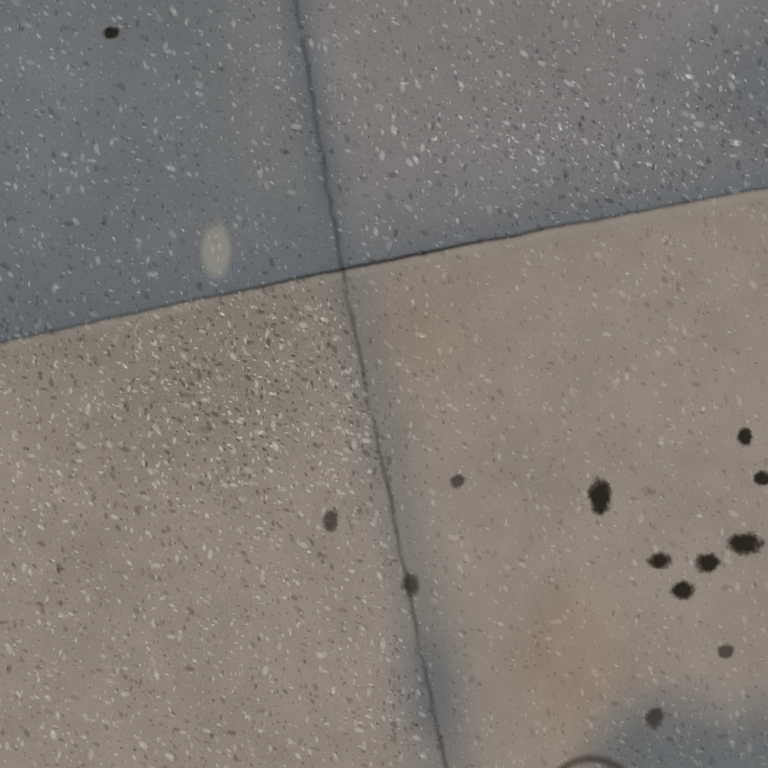
Write a WebGL 2 fragment shader that draws this texture.

```glsl
#version 300 es
precision highp float;
uniform vec2 u_resolution;
out vec4 outColor;

const vec3 SLATE = vec3(0.425, 0.432, 0.437);
const vec3 GREY = vec3(0.483, 0.472, 0.468);
const vec3 SHADE = vec3(0.365, 0.383, 0.400);
const vec3 SAND = vec3(0.548, 0.515, 0.482);
const vec3 DULL_SAND = vec3(0.470, 0.445, 0.415);
const vec3 RUST = vec3(0.565, 0.485, 0.415);
const vec3 JOINT_GREY = vec3(0.445, 0.437, 0.425);
const vec3 PALE = vec3(0.565, 0.555, 0.520);
const vec3 STAIN = vec3(0.13, 0.115, 0.095);
const float COARSE_CELLS = 74.0;
const float MEDIUM_CELLS = 112.0;
const float FINE_CELLS = 190.0;
const float GRAIN_TILT = -0.95;

vec2 hash2(vec2 p) {
  vec3 q = fract(p.xyx * vec3(0.1031, 0.1030, 0.0973));
  q += dot(q, q.yzx + 33.33);
  return fract((q.xx + q.yz) * q.zy);
}

mat2 rotation(float a) {
  return mat2(cos(a), sin(a), -sin(a), cos(a));
}

// Layered sines, roughly -1 to 1
float mottle(vec2 p) {
  float sum = 0.0, gain = 0.5;
  for (int i = 0; i < 5; i++) {
    sum += gain * sin(p.x + 1.3 * sin(p.y * 0.8)) * cos(p.y + 0.9 * sin(p.x * 0.7));
    p = rotation(0.9) * p * 1.83 + 2.7;
    gain *= 0.62;
  }
  return sum;
}

// Scattered elongated pebbles: x = light cover, y = dark cover
vec2 grains(vec2 p, float density) {
  vec2 cell = floor(p), cover = vec2(0.0);
  for (int j = -1; j <= 1; j++) {
    for (int i = -1; i <= 1; i++) {
      vec2 id = cell + vec2(i, j);
      vec2 pos = hash2(id), kind = hash2(id + 71.7), form = hash2(id + 23.1);
      vec2 d = rotation(-GRAIN_TILT + (form.x - 0.5) * 1.8) * (p - id - pos);
      float size = mix(0.17, 0.44, form.y * form.y);
      float r = length(d * vec2(0.72, 1.35)) / size;
      float amount = (1.0 - smoothstep(0.35, 1.25, r)) * step(kind.y, density);
      amount *= 0.35 + 0.65 * fract(kind.y * 57.0);
      cover = max(cover, kind.x > 0.5 ? vec2(amount, 0.0) : vec2(0.0, amount));
    }
  }
  return cover;
}

// Soft elliptical patch
float patchAt(vec2 p, vec2 center, vec2 radius) {
  vec2 d = (p - center) / radius;
  return exp(-dot(d, d));
}

// Ragged dark blot
float blot(vec2 p, vec2 center, vec2 radius) {
  vec2 d = (p - center) / radius;
  return 1.0 - smoothstep(0.55, 1.3, length(d) + 0.28 * mottle(p * 150.0));
}

void main() {
  vec2 uv = gl_FragCoord.xy / u_resolution;
  float wobble = mottle(uv * 45.0);
  float cloud = mottle(uv * 13.0 + 4.0);

  // Slab borders
  float edge = uv.y - (0.553 + 0.222 * uv.x - 0.02 * uv.x * uv.x) - 0.0015 * wobble;
  float upper = smoothstep(-0.002, 0.003, edge);
  float slope = uv.y > 0.64 ? 0.17 : 0.208;
  float joint = uv.x - 0.447 + slope * (uv.y - 0.64) - 0.003 * wobble;
  float right = smoothstep(-0.025, 0.025, joint);

  // Upper slabs
  vec3 top = mix(SLATE, GREY, right);
  top = mix(top, SHADE, 0.75 * exp(-max(edge, 0.0) / 0.055));
  top = mix(top, GREY, 0.6 * patchAt(uv, vec2(0.35, 0.90), vec2(0.045, 0.14)));
  top = mix(top, SHADE, 0.55 * patchAt(uv, vec2(1.0, 0.90), vec2(0.12, 0.10)));
  top = mix(top, SHADE, 0.65 * exp(-pow(joint / 0.022, 2.0)));

  // Lower slabs
  vec3 low = SAND;
  float coarsePatch = patchAt(uv, vec2(0.31, 0.49), vec2(0.19, 0.14));
  low = mix(low, DULL_SAND, 0.65 * exp(min(edge, 0.0) / 0.07) * (1.0 - 0.7 * right));
  low = mix(low, DULL_SAND, 0.35 * coarsePatch);
  low = mix(low, RUST, 0.6 * patchAt(uv, vec2(0.745, 0.14), vec2(0.07, 0.10)));
  low = mix(low, RUST, 0.25 * patchAt(uv, vec2(0.56, 0.56), vec2(0.08, 0.08)));
  low = mix(low, JOINT_GREY, 0.65 * exp(-pow((joint - 0.008) / 0.033, 2.0)));
  low = mix(low, SHADE, 0.6 * patchAt(uv, vec2(0.56, 0.10), vec2(0.035, 0.08)));
  float corner = smoothstep(0.13, 0.02, uv.y + 0.02 * cloud) * smoothstep(0.73, 0.83, uv.x);
  low = mix(low, SHADE, 0.75 * corner);

  vec3 color = mix(low, top, upper);
  color *= 1.0 + 0.035 * cloud + 0.025 * wobble;
  color = mix(color, PALE, 0.75 * (1.0 - smoothstep(0.6, 1.15,
      length((uv - vec2(0.282, 0.672)) / vec2(0.021, 0.041)) + 0.15 * wobble)));

  // Aggregate, denser along the upper right border and beside the lower joint
  float whiteBand = patchAt(uv, vec2(0.78, 0.82), vec2(0.22, 0.10));
  float lowDensity = mix(0.50, 0.30, right) + 0.40 * coarsePatch + 0.3 * corner;
  float density = mix(lowDensity, 0.36 + 0.3 * whiteBand, upper);
  vec2 coarse = grains(uv * COARSE_CELLS, density * 0.75);
  vec2 medium = grains(uv * MEDIUM_CELLS + 17.0, density);
  vec2 fine = grains(uv * FINE_CELLS + 41.0, 0.65);
  vec2 cover = coarse * 0.8 + medium * 0.75 + fine * 0.28;
  float strength = mix(mix(0.8, 0.55, right) + 0.35 * coarsePatch, 0.85 + 0.35 * whiteBand, upper);
  color += vec3(0.20, 0.205, 0.20) * cover.x * strength;
  color -= vec3(0.16, 0.16, 0.155) * cover.y * strength * mix(1.0, 0.7, upper);

  // Seams and the worn lip
  float lip = exp(-pow((edge + 0.007) / 0.005, 2.0));
  color = mix(color, PALE, 0.45 * lip * (0.7 + 0.3 * wobble));
  float crack = exp(-pow((edge - 0.001) / 0.0028, 2.0));
  color *= 1.0 - crack * (0.18 + 0.27 * patchAt(uv, vec2(0.52, 0.66), vec2(0.20, 0.2)));
  float seam = exp(-pow(joint / 0.0035, 2.0));
  color *= 1.0 - seam * (0.22 + 0.12 * wobble);
  float arc = uv.y - 0.012 + 9.0 * pow(uv.x - 0.77, 2.0);
  color = mix(color, STAIN, 0.5 * exp(-pow(arc / 0.006, 2.0)) * step(abs(uv.x - 0.77), 0.07));

  // Dark stains
  float dark = blot(uv, vec2(0.782, 0.353), vec2(0.015, 0.022));
  dark = max(dark, blot(uv, vec2(0.970, 0.292), vec2(0.022, 0.014)));
  dark = max(dark, blot(uv, vec2(0.921, 0.267), vec2(0.017, 0.012)));
  dark = max(dark, blot(uv, vec2(0.860, 0.270), vec2(0.014, 0.010)));
  dark = max(dark, blot(uv, vec2(0.889, 0.231), vec2(0.016, 0.012)));
  dark = max(dark, blot(uv, vec2(0.970, 0.431), vec2(0.009, 0.012)));
  dark = max(dark, blot(uv, vec2(0.993, 0.377), vec2(0.011, 0.010)));
  dark = max(dark, blot(uv, vec2(0.144, 0.957), vec2(0.011, 0.008)));
  float faint = blot(uv, vec2(0.946, 0.152), vec2(0.011, 0.009));
  faint = max(faint, blot(uv, vec2(0.853, 0.066), vec2(0.012, 0.014)));
  faint = max(faint, blot(uv, vec2(0.595, 0.374), vec2(0.010, 0.009)));
  faint = max(faint, blot(uv, vec2(0.534, 0.238), vec2(0.011, 0.015)));
  faint = max(faint, blot(uv, vec2(0.430, 0.323), vec2(0.010, 0.014)));
  color = mix(color, STAIN, max(0.92 * dark, 0.6 * faint));

  outColor = vec4(clamp(color, 0.0, 1.0), 1.0);
}
```
